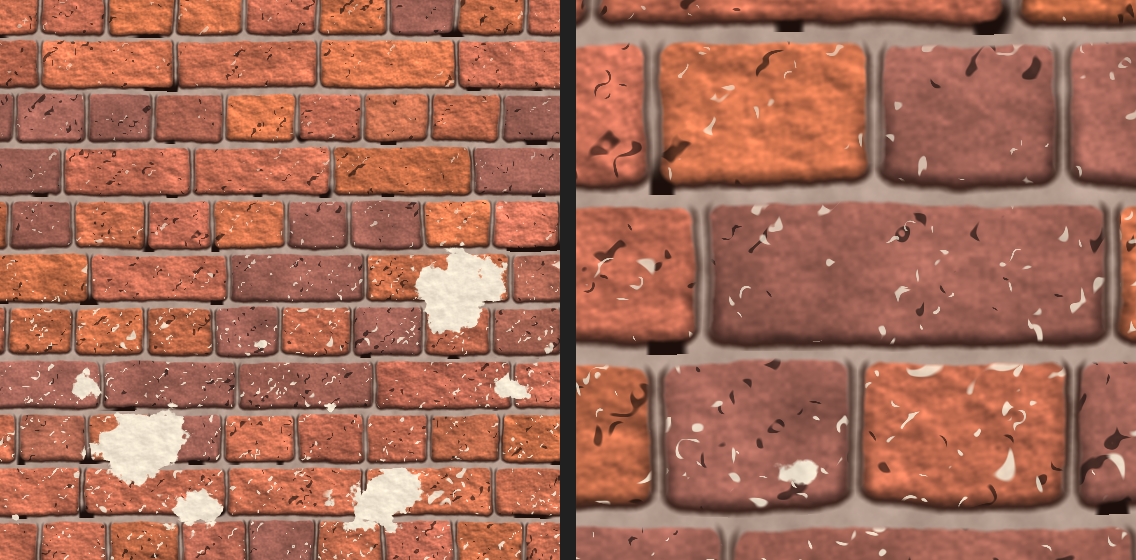
Left: the whole. Right: its middle third, enlarged.
Write a WebGL 1 fragment shader that draws this texture.

```glsl
precision highp float;

// Weathered brick wall: courses of short headers alternate with long stretchers.
// Jittered rounded boxes form the bricks, value noise gives relief and mottling,
// and splashes of cream paint cling to the lower half.

uniform vec2 u_resolution;

float hash(vec2 p) {
  vec3 q = fract(vec3(p.xyx) * 0.1031);
  q += dot(q, q.yzx + 33.33);
  return fract((q.x + q.y) * q.z);
}

float noise(vec2 p) {
  vec2 i = floor(p), f = fract(p);
  f = f * f * (3.0 - 2.0 * f);
  return mix(mix(hash(i), hash(i + vec2(1, 0)), f.x),
             mix(hash(i + vec2(0, 1)), hash(i + vec2(1, 1)), f.x), f.y);
}

float fbm(vec2 p) {
  float sum = 0.0, amp = 0.5;
  for (int i = 0; i < 4; i++) {
    sum += amp * noise(p);
    p = mat2(1.6, 1.2, -1.2, 1.6) * p + 7.3;
    amp *= 0.5;
  }
  return sum;
}

float relief(vec2 p) { return fbm(p * vec2(42.0, 58.0) + 20.0); }

// Horizontal position of a vertical joint
float joint(float column, float row, float start, float width) {
  return start + width * (column + 0.09 * (hash(vec2(column + 9.0, row * 3.7 + 5.0)) - 0.5));
}

// Scattered flecks, one possible per grid cell
float flecks(vec2 p, float cells, float chance) {
  p = p * cells + 1.5 * noise(p * cells * 2.0);
  vec2 id = floor(p);
  vec2 spot = 0.3 + 0.4 * vec2(hash(id + 3.1), hash(id + 8.7));
  float size = 0.1 + 0.2 * hash(id + 5.9);
  return step(hash(id + 40.0), chance) * (1.0 - smoothstep(size * 0.6, size, length(fract(p) - spot)));
}

// Ragged splashes, stepped evenly across the lower half
float splashes(vec2 p) {
  float sum = 0.0;
  for (int i = 0; i < 12; i++) {
    float k = float(i);
    float x = fract(0.83 + 0.44 * k);
    float y = mod(0.52 - 0.185 * k, 0.54) * (0.55 + 0.5 * x);
    float radius = 0.032 + 0.024 * cos(k * 0.628);
    vec2 d = (p - vec2(x, y)) / (radius * vec2(1.3, 0.95));
    sum += exp(-dot(d, d));
  }
  return sum;
}

void main() {
  vec2 uv = gl_FragCoord.xy / u_resolution;
  float soft = max(0.0016, 0.8 / u_resolution.y);

  // Course and brick under this point
  float pitch = 0.0954;
  vec2 p = uv + 0.005 * (vec2(noise(uv * 16.0), noise(uv * 16.0 + 50.0)) - 0.5);
  float row = floor((1.0286 - p.y) / pitch);
  float isLong = mod(row, 2.0);
  float width = mix(0.1237, 0.247, isLong);
  float start = mix(0.008 + 0.0025 * (row - 5.0) * (row - 5.0),
                    0.130 - 0.055 * cos((row - 1.0) * 0.55), isLong);
  float column = floor((p.x - start) / width);
  if (p.x < joint(column, row, start, width)) column -= 1.0;
  else if (p.x > joint(column + 1.0, row, start, width)) column += 1.0;
  float left = joint(column, row, start, width);
  float right = joint(column + 1.0, row, start, width);
  vec2 id = vec2(column + 20.0, row + 3.0);

  // Rounded box with chipped edges
  vec2 local = p - vec2(0.5 * (left + right), 1.0286 - (row + 0.5) * pitch);
  vec2 halfSize = vec2(0.5 * (right - left) - 0.0052, 0.0415 - 0.002 * hash(id + 2.0));
  vec2 q = abs(local) - halfSize + 0.009;
  float d = length(max(q, 0.0)) + min(max(q.x, q.y), 0.0) - 0.009;
  d += 0.005 * (fbm(uv * 55.0) - 0.47);
  float brick = 1.0 - smoothstep(-soft, soft, d);

  // Brick tone, mottling and rough relief
  float tone = hash(id + 11.0);
  float plum = smoothstep(0.64, 0.80, tone);
  vec3 clay = mix(vec3(0.81, 0.45, 0.29), vec3(0.79, 0.44, 0.35), hash(id + 31.0));
  clay = mix(clay, vec3(0.63, 0.39, 0.34), plum);
  clay *= 0.90 + 0.16 * hash(id + 17.0);
  clay *= 0.78 + 0.46 * fbm(uv * 19.0 + id * 3.0);
  float slope = relief(uv) - relief(uv + vec2(0.002, 0.003));
  clay *= 1.0 + slope * mix(1.5, 0.7, plum);
  clay *= 0.93 + 0.14 * noise(uv * 320.0);
  clay *= 1.0 - 0.55 * flecks(uv + 0.4, 48.0, 0.22);
  float rim = smoothstep(-0.009, 0.0, d);
  clay *= 1.0 + rim * (0.28 * local.y / halfSize.y - 0.22);

  // Mortar with shadows under and beside bricks, and a few open voids
  vec3 shade = vec3(0.22, 0.12, 0.09);
  vec3 mortar = mix(vec3(0.62, 0.53, 0.48), vec3(0.80, 0.70, 0.65), fbm(uv * 65.0));
  float under = smoothstep(0.5, 1.0, -local.y / halfSize.y);
  float beside = smoothstep(-0.004, 0.002, abs(local.x) - halfSize.x);
  float gap = max(under * 0.95, beside * (0.45 + 0.5 * noise(uv * 14.0)));
  mortar = mix(mortar, shade, gap * (1.0 - smoothstep(0.001, 0.0065, d)));
  float hole = under * smoothstep(0.73, 0.80, noise(uv * vec2(26.0, 9.0) + 4.0));
  mortar = mix(mortar, shade * 0.5, hole);
  vec3 color = mix(mortar, clay, brick);

  // Cream paint: thick splashes, then drips and flecks around them
  float spread = splashes(uv);
  float ragged = fbm(uv * 34.0) + 0.35 * (fbm(uv * 110.0) - 0.47);
  float paint = smoothstep(0.60, 0.67, spread * 0.55 + ragged * 0.75 - 0.10 * (1.0 - brick));
  paint *= smoothstep(0.08, 0.2, spread);
  float low = 1.0 - smoothstep(0.35, 0.75, uv.y);
  float dots = max(flecks(uv, 62.0, 0.10 + 0.15 * low), flecks(uv + 0.7, 30.0, 0.12 * low));
  paint = max(paint, dots * brick * (0.55 + 0.35 * low));
  vec3 cream = vec3(0.96, 0.91, 0.83) * (0.92 + 0.14 * fbm(uv * 90.0) + 0.35 * slope);
  color = mix(color, cream, paint);

  gl_FragColor = vec4(clamp(color, 0.0, 1.0), 1.0);
}
```
